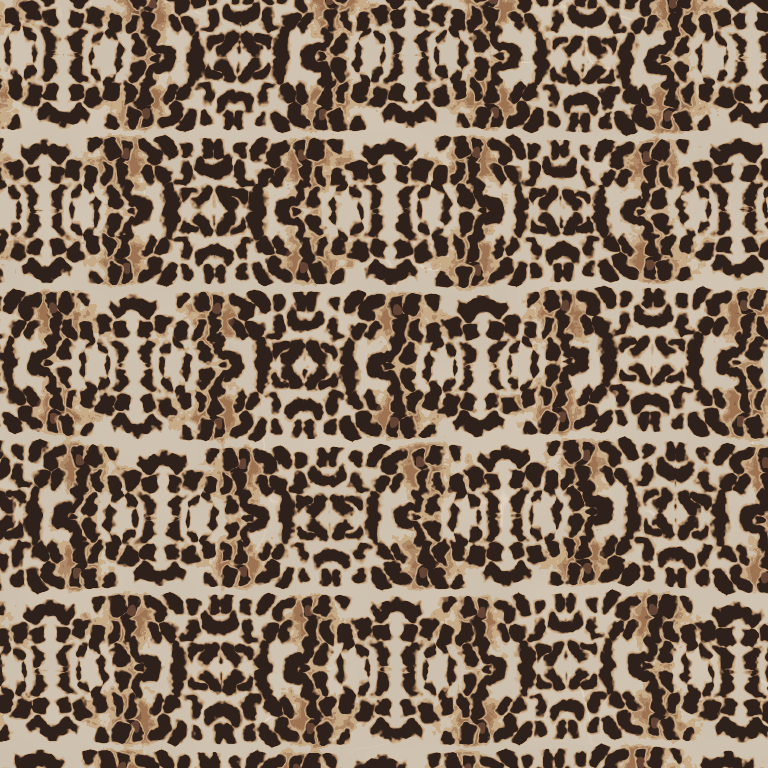
Write a three.js fragment shader that draws this pattern.

```glsl
// Mirrored leopard pelt: five rows of a folded motif, shifted from row to row.
// Bent capsules on a jittered grid make the spots; bead rings, zigzag bars and
// noisy tan patches sit at fixed places in the fold, with unfolded wear on top.
varying vec2 vUv;

#define ROW_HEIGHT 0.2
#define ROW_START 0.0276
#define PERIOD 0.45
#define CELL vec2(0.025, 0.0333)
#define EDGE 0.0011
#define PATCH vec2(0.121, 0.063)
#define RING vec2(0.173, 0.0)
#define BAR vec2(0.225, 0.078)
#define CREAM vec3(0.81, 0.76, 0.69)
#define OCHRE vec3(0.78, 0.67, 0.53)
#define AMBER vec3(0.62, 0.45, 0.32)
#define DARK vec3(0.18, 0.13, 0.11)

float hash(vec2 p) {
  return fract(sin(dot(p, vec2(127.1, 311.7))) * 43758.5);
}

float noise(vec2 p) {
  vec2 i = floor(p), f = fract(p);
  f = f * f * (3.0 - 2.0 * f);
  return mix(mix(hash(i), hash(i + vec2(1.0, 0.0)), f.x),
             mix(hash(i + vec2(0.0, 1.0)), hash(i + 1.0), f.x), f.y);
}

vec2 noise2(vec2 p) {
  return vec2(noise(p), noise(p + 31.0)) - 0.5;
}

float fbm(vec2 p) {
  return 0.54 * noise(p) + 0.29 * noise(p * 2.1 + 7.3) + 0.17 * noise(p * 4.3 + 3.1);
}

// Mirror both axes; each row slides sideways by its own amount
vec2 foldMotif(vec2 uv) {
  float row = floor((uv.y - ROW_START) / ROW_HEIGHT);
  float shift = 0.352 + 0.09 * sin(1.5708 * row - 0.785) + 0.02 * sin(2.0 * row);
  float x = abs(fract((uv.x - shift) / PERIOD + 0.5) - 0.5) * PERIOD;
  return vec2(x, abs(uv.y - ROW_START - (row + 0.5) * ROW_HEIGHT));
}

float patchWeight(vec2 p) {
  vec2 e = (p - PATCH) / vec2(0.034, 0.042);
  return exp(-dot(e, e));
}

// One if the place belongs to a ring, a bar or the pale seam
float cleared(vec2 c) {
  float ring = 1.0 - smoothstep(0.9, 1.0, length((c - RING) / vec2(0.029, 0.042)));
  float bar = 1.0 - smoothstep(0.9, 1.0, length((c - BAR) / vec2(0.043, 0.027)));
  return max(max(ring, bar), step(0.1, c.y));
}

// Distance to the bent, pear-shaped spots
float spots(vec2 p) {
  vec2 base = floor(p / CELL);
  float d = 1.0;
  for (int j = -1; j <= 1; j++) {
    for (int i = -1; i <= 1; i++) {
      vec2 id = base + vec2(float(i), float(j));
      float h = hash(id + 3.7), k = hash(id + 19.4), s = hash(id + 41.2);
      vec2 c = (id + 0.5 + 0.5 * (vec2(s, k) - 0.5)) * CELL;
      float w = patchWeight(c);
      float a = (fract(s * 7.0) - 0.5) * 1.7 * (1.0 - 0.8 * w);
      vec2 q = mat2(cos(a), -sin(a), sin(a), cos(a)) * (p - c);
      q.x += (k - 0.5) * 60.0 * q.y * q.y;
      float len = mix(0.002 + 0.011 * h, 0.0105, w);
      float radius = (0.0053 + 0.0042 * fract(h * 9.0)) * (1.0 - 0.14 * w);
      radius *= 1.0 + 40.0 * (s - 0.5) * clamp(q.y, -len, len);
      q.y -= clamp(q.y, -len, len);
      d = min(d, length(q) - radius + 0.05 * cleared(c));
    }
  }
  return d;
}

// Oval ring of beads with a small dot beside it
float beadRing(vec2 p) {
  vec2 e = (p - RING) / vec2(0.017, 0.032);
  float a = atan(e.y, e.x + 0.0001);
  float beads = abs(length(e) - 1.0) * 0.021 - 0.0068 * abs(cos(a * 3.0 + 0.5)) + 0.0016;
  return min(beads, length(p - RING - vec2(0.037, 0.0)) - 0.0034);
}

float zigzagBar(vec2 p) {
  vec2 q = p - BAR;
  q.y -= 0.007 * cos(q.x * 150.0);
  return length(vec2(max(abs(q.x) - 0.024, 0.0), q.y)) - 0.0085;
}

float above(float level, float tone) {
  return smoothstep(level - 0.02, level + 0.02, tone);
}

void main() {
  // A slow drift keeps the mirrored halves from agreeing exactly
  vec2 p = foldMotif(vUv + 0.014 * noise2(vUv * 5.0));
  vec2 warped = p + 0.007 * noise2(p * 95.0) + 0.005 * noise2(vUv * 60.0);
  float grain = noise(vUv * 240.0);

  float d = min(spots(warped), min(beadRing(warped), zigzagBar(warped)));
  d += 0.0034 * (grain - 0.5) + 0.003 * (noise(vUv * 23.0) - 0.5);
  float seam = smoothstep(0.093, 0.1, p.y);
  d += 0.012 * seam;

  // Pale ground with soft shading and sparse raised creases
  vec3 color = CREAM * (0.985 + 0.03 * noise(vUv * 14.0));
  float crease = abs(noise(vUv * 19.0 + 5.0) - 0.5);
  float creased = (1.0 - smoothstep(0.0, 0.025, crease)) * smoothstep(0.68, 0.8, noise(vUv * 9.0 + 23.0));
  color += 0.06 * creased;

  // Stepped tan tones: patches, stray blotches and worn flecks
  float blotch = 0.45 * smoothstep(0.5, 0.85, noise(p * 24.0 + 12.0));
  blotch *= (1.0 - cleared(p)) * (1.0 - smoothstep(0.075, 0.1, p.y));
  float tone = max(1.1 * patchWeight(p), blotch) * (1.0 - 0.5 * seam);
  tone += 0.9 * (fbm(vUv * 90.0) - 0.5);
  color = mix(color, OCHRE, above(0.39, tone));
  color = mix(color, mix(OCHRE, AMBER, 0.6), above(0.58, tone));
  color = mix(color, AMBER, above(0.74, tone));
  color = mix(color, AMBER * 0.78, above(1.1, tone));

  // Thin tan rim, then the dark spot with a few rust-brown stains
  color = mix(color, OCHRE, 1.0 - smoothstep(0.001, 0.003, d - 0.0016 * grain));
  color = mix(color, AMBER, 0.85 * (1.0 - smoothstep(0.0005, 0.0019, d)));
  float stain = smoothstep(0.76, 0.8, noise(p * 70.0 + 8.0)) * smoothstep(0.3, 0.7, patchWeight(p));
  vec3 spotColor = mix(DARK, vec3(0.41, 0.28, 0.22), 0.9 * stain);
  color = mix(color, spotColor, 1.0 - smoothstep(-EDGE, EDGE, d));

  gl_FragColor = vec4(color, 1.0);
}
```
